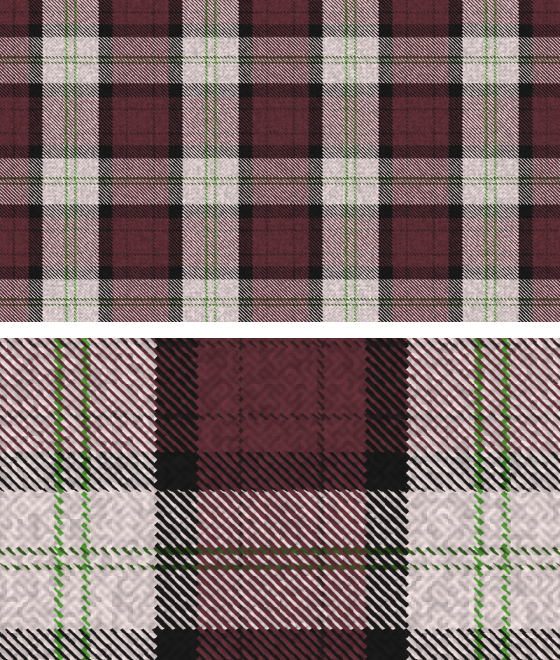
Top, the full canvas; bottom, a detail of the centre.
Give the GLSL for this pattern, as a Shadertoy shader.

```glsl
// Woven tartan: white, black and maroon bands with thin green pinstripes.
// A warp sett and a weft sett are interlaced by a diagonal twill, with
// uneven yarn from cell hashes and layered sines; 3x3 samples smooth edges.

#define CLOTH_WIDTH 768.0             // cloth units across the canvas
#define SETT vec2(192.0, 166.0)       // size of one repeat
#define ORIGIN vec2(58.0, 51.0)       // first white corner, from the top left
#define TWILL vec2(4.8, 4.74)         // spacing of the diagonal ribs
#define WARP_SHARE 0.60               // how much warp shows on the surface
#define WEAR 0.20                     // brightness spread between stitches
#define WHITE vec3(0.88, 0.82, 0.82)
#define BLACK vec3(0.105, 0.10, 0.10)
#define MAROON vec3(0.375, 0.185, 0.215)
#define WARP_GREEN vec3(0.31, 0.60, 0.20)
#define WEFT_GREEN vec3(0.20, 0.36, 0.12)

const float TAU = 6.2831853;

float hash(vec2 cell) {
    vec3 q = fract(cell.xyx * vec3(0.1031, 0.1030, 0.0973));
    q += dot(q, q.yzx + 33.33);
    return fract((q.x + q.y) * q.z);
}

// Soft mask of a line of the given half width
float line(float t, float center, float halfWidth) {
    return 1.0 - smoothstep(halfWidth - 0.4, halfWidth + 0.4, abs(t - center));
}

// Yarn colour along one sett: white, black, maroon, black
vec3 yarn(float t, vec3 edges, vec2 pins, vec2 shadows, vec3 green) {
    vec3 color = mix(WHITE, BLACK, step(edges.x, t));
    color = mix(color, MAROON, step(edges.y, t) * step(t, edges.z));
    float pin = max(line(t, pins.x, 1.5), line(t, pins.y, 1.5));
    float shadow = max(line(t, shadows.x, 1.1), line(t, shadows.y, 1.1));
    color = mix(color, green, pin);
    return mix(color, BLACK, 0.65 * shadow);
}

// Slow change in thickness along the yarns
float slub(vec2 p) {
    return sin(p.x * 0.83 + 1.7 * sin(p.y * 0.021))
         + sin(p.y * 0.97 + 1.9 * sin(p.x * 0.017))
         + 0.6 * sin(p.x * 0.31 - p.y * 0.23);
}

vec3 cloth(vec2 p) {
    // Serrated band edges follow the stitches
    vec2 phase = p / TWILL;
    vec2 nudge = vec2(0.9, 0.5) * sin(TAU * phase.yx);
    vec2 t = mod(p - ORIGIN + nudge, SETT);

    vec3 warp = yarn(t.x, vec3(77.0, 96.0, 173.0), vec2(33.0, 45.0),
                     vec2(116.0, 153.0), WARP_GREEN);
    vec3 weft = yarn(t.y, vec3(63.0, 82.0, 148.0), vec2(27.5, 35.0),
                     vec2(99.0, 132.0), WEFT_GREEN);

    // Diagonal ribs choose which yarn lies on top
    float grain = hash(floor(phase * 2.0)) - 0.5;
    float rib = sin(TAU * (phase.x - phase.y) + 0.8 * grain);
    float warpOnTop = smoothstep(-0.45, 0.45, rib + 2.9 * (WARP_SHARE - 0.5));
    vec3 color = mix(weft, warp, warpOnTop);

    // Rounded stitches, uneven yarn and a little depth
    float stitch = cos(TAU * phase.x) * cos(TAU * phase.y);
    float shade = 0.93 + 0.08 * stitch + WEAR * grain + 0.018 * slub(p);
    return color * shade;
}

void mainImage(out vec4 fragColor, in vec2 fragCoord) {
    float scale = CLOTH_WIDTH / iResolution.x;
    vec3 sum = vec3(0.0);
    for (int i = 0; i < 9; i++) {
        vec2 offset = (vec2(i % 3, i / 3) - 1.0) / 3.0;
        vec2 pixel = fragCoord + offset;
        sum += cloth(vec2(pixel.x, iResolution.y - pixel.y) * scale);
    }
    fragColor = vec4(sum / 9.0, 1.0);
}
```
